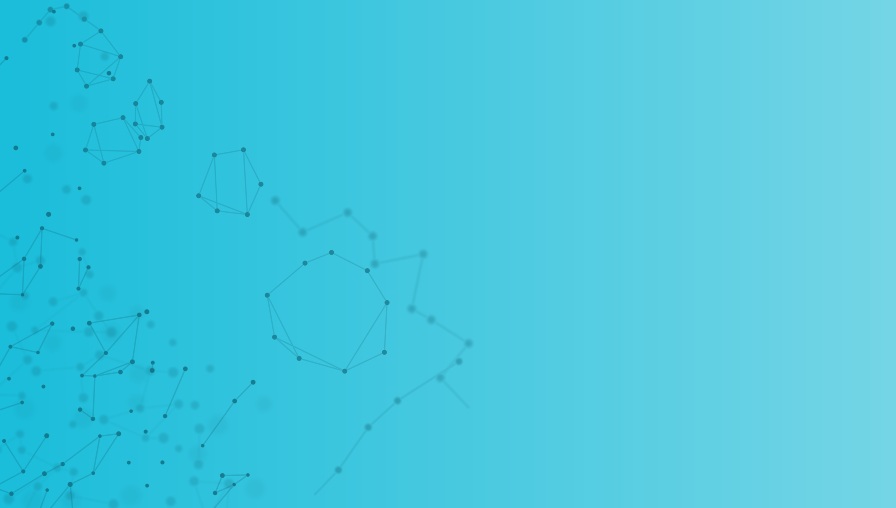
A Shadertoy shader for this background:

```glsl
#define TAU 6.2831853
#define LEFT_COLOR vec3(0.10, 0.74, 0.855)
#define RIGHT_COLOR vec3(0.455, 0.835, 0.90)
#define INK_COLOR vec3(0.05, 0.38, 0.45)
#define DOT_RADIUS 0.0045
#define LINK_WIDTH 0.0010
#define LINK_ALPHA 0.24
#define LINK_CHANCE 0.42
#define DOT_ALPHA 0.72

vec2 hash2(vec2 p) {
    vec3 q = fract(p.xyx * vec3(0.1031, 0.1030, 0.0973));
    q += dot(q, q.yzx + 33.33);
    return fract((q.xx + q.yz) * q.zy);
}

float segmentDistance(vec2 p, vec2 a, vec2 b) {
    vec2 pa = p - a, ba = b - a;
    return length(pa - ba * clamp(dot(pa, ba) / dot(ba, ba), 0.0, 1.0));
}

// Filled falloff whose edge is softened by blur, never below one pixel
float coverage(float d, float radius, float blur) {
    float soft = max(blur, 0.5 / iResolution.y);
    return 1.0 - smoothstep(radius - soft, radius + soft, d);
}

float link(vec2 p, vec2 a, vec2 b, float blur) {
    return coverage(segmentDistance(p, a, b), LINK_WIDTH + 0.3 * blur, 0.5 * blur);
}

// Vertex of a jittered arc; closes on itself when the sweep is a full turn
vec2 arcVertex(float i, float n, vec2 centre, vec2 radius, float start, float sweep) {
    vec2 h = hash2(vec2(mod(i, n) + 3.0, floor(centre.x * 97.0)));
    float angle = start + sweep * (i + 0.5 * (h.x - 0.5)) / n;
    return centre + radius * mix(0.85, 1.1, h.y) * vec2(cos(angle), sin(angle));
}

// Chain of linked dots along an arc, with optional chords
float chain(vec2 p, vec2 centre, vec2 radius, float start, float sweep,
            float n, float blur, float chordChance) {
    float ink = 0.0;
    float fade = 1.0 / (1.0 + 220.0 * blur);
    for (float i = 0.0; i < n; i++) {
        vec2 a = arcVertex(i, n, centre, radius, start, sweep);
        vec2 b = arcVertex(i + 1.0, n, centre, radius, start, sweep);
        vec2 c = arcVertex(i + 2.0, n, centre, radius, start, sweep);
        float chord = step(hash2(vec2(i, n) + 40.0).x, chordChance);
        ink = max(ink, DOT_ALPHA * fade * coverage(length(p - a), DOT_RADIUS + 0.5 * blur, blur));
        ink = max(ink, LINK_ALPHA * fade * link(p, a, b, blur));
        ink = max(ink, LINK_ALPHA * fade * chord * link(p, a, c, blur));
    }
    return ink;
}

// Dots crowd the lower left and thin out towards the top
float density(vec2 p) {
    float edge = mix(0.60, 0.26, smoothstep(0.18, 0.58, p.y));
    float inside = 1.0 - smoothstep(edge - 0.2, edge, p.x);
    return 0.8 * inside * mix(1.0, 0.3, smoothstep(0.5, 0.75, p.y));
}

// Jittered point of a cell in xy, presence in z
vec3 fieldPoint(vec2 cell, float size, float seed) {
    vec2 pos = (cell + 0.1 + 0.8 * hash2(cell + seed)) * size;
    return vec3(pos, step(hash2(cell + seed + 71.0).x, density(pos)));
}

// Scattered dots, each joined to some of its neighbours
float field(vec2 p, float size, float radius, float blur, float dotAlpha,
            float linkAlpha, float seed) {
    float ink = 0.0;
    vec2 home = floor(p / size);
    for (int y = -1; y <= 1; y++)
    for (int x = -1; x <= 1; x++) {
        vec2 cell = home + vec2(x, y);
        vec3 a = fieldPoint(cell, size, seed);
        float scale = mix(0.75, 1.1, hash2(cell + seed + 13.0).y);
        ink = max(ink, a.z * dotAlpha * coverage(length(p - a.xy), radius * scale, blur));
        for (int k = 1; k <= 3; k++) {
            vec2 next = cell + vec2(k & 1, k >> 1);
            vec3 b = fieldPoint(next, size, seed);
            float joined = a.z * b.z * step(hash2(cell + seed + float(k) * 17.0).y, LINK_CHANCE);
            ink = max(ink, joined * linkAlpha * link(p, a.xy, b.xy, blur));
        }
    }
    return ink;
}

void mainImage(out vec4 fragColor, in vec2 fragCoord) {
    vec2 p = fragCoord / iResolution.y;
    vec3 color = mix(LEFT_COLOR, RIGHT_COLOR, fragCoord.x / iResolution.x);

    // Out of focus depth
    float haze = field(p, 0.12, 0.019, 0.009, 0.07, 0.0, 5.0);
    float soft = field(p, 0.062, 0.009, 0.005, 0.20, 0.05, 29.0);
    soft = max(soft, chain(p, vec2(0.562, 0.243), vec2(0.34), 1.6, -1.75, 10.0, 0.006, 0.0));
    soft = max(soft, chain(p, vec2(0.917, -0.01), vec2(0.28), 1.7, 1.4, 4.0, 0.004, 0.0));
    soft = max(soft, chain(p, vec2(0.126, 0.90), vec2(0.08), 2.8, -2.3, 5.0, 0.002, 0.0));

    // Sharp mesh and its outlying loops
    float mesh = field(p, 0.056, DOT_RADIUS, 0.0012, DOT_ALPHA, LINK_ALPHA, 53.0);
    mesh = max(mesh, chain(p, vec2(0.655, 0.385), vec2(0.125, 0.11), 0.1, TAU, 9.0, 0.0008, 0.3));
    mesh = max(mesh, chain(p, vec2(0.454, 0.64), vec2(0.065), 0.2, TAU, 6.0, 0.0008, 0.3));
    mesh = max(mesh, chain(p, vec2(0.294, 0.778), vec2(0.03, 0.06), 0.6, TAU, 6.0, 0.0008, 0.4));
    mesh = max(mesh, chain(p, vec2(0.19, 0.88), vec2(0.045, 0.06), 1.2, TAU, 6.0, 0.0008, 0.4));
    mesh = max(mesh, chain(p, vec2(0.222, 0.722), vec2(0.055, 0.05), 0.4, TAU, 6.0, 0.0008, 0.3));

    color = mix(color, INK_COLOR, haze);
    color = mix(color, INK_COLOR, soft);
    color = mix(color, INK_COLOR, mesh);
    fragColor = vec4(color, 1.0);
}
```
